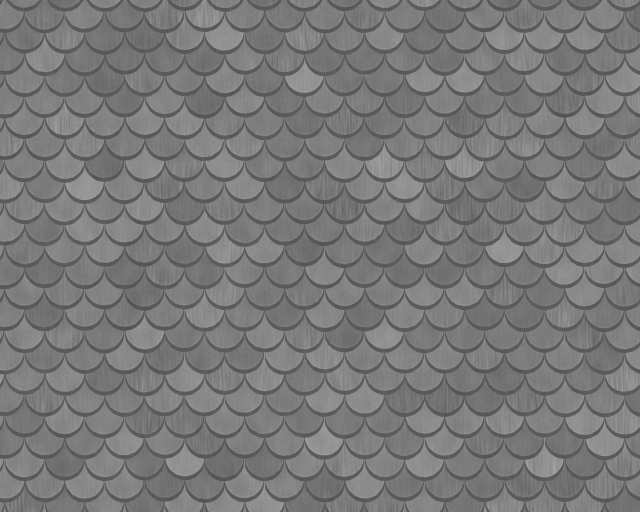
This pattern is drawn by a Shadertoy shader. Its source:

```glsl
// Grey fish-scale shingles: 16 across and 24 rows down, alternate rows shifted by half.
// Rows are painted from the lowest layer up; each scale is a dark rim with a lighter
// face above it, given its own tone, slight misplacement and vertical wood grain.

vec2 hash2(vec2 p) {
    vec3 q = fract(p.xyx * vec3(0.1031, 0.1030, 0.0973));
    q += dot(q, q.yzx + 33.33);
    return fract((q.xx + q.yz) * q.zy);
}

float cornerSlope(vec2 corner, vec2 offset) {
    return dot(hash2(corner) * 2.0 - 1.0, offset);
}

// Gradient noise, roughly -0.7 to 0.7
float gradientNoise(vec2 p) {
    vec2 i = floor(p), f = p - i;
    vec2 u = f * f * f * (f * (f * 6.0 - 15.0) + 10.0);
    vec2 e = vec2(1.0, 0.0);
    return mix(mix(cornerSlope(i, f), cornerSlope(i + e.xy, f - e.xy), u.x),
               mix(cornerSlope(i + e.yx, f - e.yx), cornerSlope(i + e.xx, f - e.xx), u.x), u.y);
}

// Half disc below the centre (y runs down), straight sides above it
float scaleDistance(vec2 p, float radius) {
    return length(vec2(p.x, max(p.y, 0.0))) - radius;
}

float coverage(float d, float pixel) {
    return smoothstep(0.7 * pixel, -0.7 * pixel, d);
}

// Wood face: own tone, grooves on some scales, blotches and a pale lower edge
float faceShade(vec2 local, vec2 id, float d) {
    vec2 tone = hash2(id + 71.0);
    vec2 wear = hash2(id + 139.0);
    vec2 seed = id * vec2(37.0, 23.0) + 200.0;
    float groove = smoothstep(0.6, 1.0, wear.x);

    vec2 grained = local + vec2((wear.y - 0.5) * 0.12 * local.y, 0.0);
    float grain = gradientNoise(grained * vec2(21.0, 1.6) + seed);
    float speckle = gradientNoise(local * vec2(15.0, 10.0) + seed.yx);
    float blotch = gradientNoise(local * vec2(2.6, 1.9) + seed + 51.0);

    float shade = mix(0.445, 0.55, tone.x) + 0.035 * smoothstep(0.86, 0.95, tone.y);
    shade += grain * (0.03 + 0.085 * groove) + speckle * 0.025 + blotch * 0.05;
    return shade + 0.02 * smoothstep(-0.07, -0.015, d);
}

void mainImage(out vec4 fragColor, in vec2 fragCoord) {
    // One unit is the width of a scale; y runs down from the top
    float pixel = 16.0 / iResolution.x;
    vec2 p = vec2(fragCoord.x, iResolution.y - fragCoord.y) * pixel;
    float pitch = 16.0 * iResolution.y / iResolution.x / 24.0;
    float nearestRow = floor((p.y + 0.3) / pitch);
    float shade = 0.36;

    // Upper rows lie over lower ones
    for (int layer = 2; layer >= -1; layer--) {
        float row = nearestRow + float(layer);
        float x = p.x - 0.115 - 0.5 * (1.0 - mod(row, 2.0));
        vec2 id = vec2(floor(x + 0.5), row) + 10.0;
        vec2 local = vec2(x - id.x + 10.0, p.y + 0.3 - row * pitch);

        // Small misplacement and a faintly ragged outline
        vec2 shift = hash2(id) - 0.5;
        local -= shift * vec2(0.025, 0.045);
        float ragged = 0.014 * gradientNoise(p * 9.0 + id * 5.0);

        float rim = scaleDistance(local - vec2(0.0, 0.085), 0.5) + ragged;
        float face = scaleDistance(local, 0.486) + ragged;
        float rimShade = 0.352 + 0.03 * gradientNoise(p * 6.0);
        shade = mix(shade, rimShade, coverage(rim, pixel));
        shade = mix(shade, faceShade(local, id, face), coverage(face, pixel));
    }

    // Broad weathering over the whole roof
    shade += 0.025 * gradientNoise(p * 0.45 + 7.0);
    fragColor = vec4(vec3(shade), 1.0);
}
```
